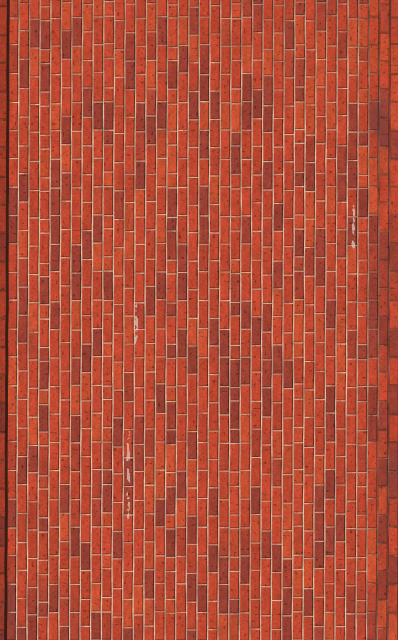
Write a WebGL 2 fragment shader that draws this texture.

```glsl
#version 300 es
precision highp float;
// Red brick wall turned on its side: narrow columns of upright bricks in running bond.
// Every sixth column alternates short and long bricks. Joints are pale lines with a thin
// shadow, over hashed brick tones, gradient-noise wear and a few streaks of old paint.
uniform vec2 u_resolution;
out vec4 fragColor;

float hash(vec2 p) {
    vec3 q = fract(p.xyx * vec3(0.1031, 0.1030, 0.0973));
    q += dot(q, q.yzx + 33.33);
    return fract((q.x + q.y) * q.z);
}

float cornerSlope(vec2 corner, vec2 offset) {
    float angle = 6.2832 * hash(corner);
    return dot(vec2(cos(angle), sin(angle)), offset);
}

float gradientNoise(vec2 p) {
    vec2 i = floor(p), f = p - i;
    vec2 s = f * f * f * (f * (f * 6.0 - 15.0) + 10.0);
    vec2 e = vec2(1.0, 0.0);
    float low = mix(cornerSlope(i, f), cornerSlope(i + e.xy, f - e.xy), s.x);
    float high = mix(cornerSlope(i + e.yx, f - e.yx), cornerSlope(i + e.xx, f - e.xx), s.x);
    return mix(low, high, s.y);
}

// Share of a pixel covered by a line of the given half width
float lineCover(float dist, float halfWidth, float pixel) {
    return clamp((halfWidth - dist) / pixel + 0.5, 0.0, 1.0);
}

void main() {
    vec2 uv = gl_FragCoord.xy / u_resolution;
    vec2 wall = uv * vec2(37.5, 60.2);          // one unit is one column width
    float pixel = 37.5 / u_resolution.x;

    // Columns lean a little and waver
    float across = wall.x - 0.8 + 0.25 * (1.0 - uv.y);
    across += 0.05 * gradientNoise(wall * vec2(0.6, 0.3) + 40.0);
    float column = floor(across);
    float inColumn = across - column;

    // Brick ends: half offset between neighbours, mixed lengths in every sixth column
    float mixedBond = step(abs(mod(column, 6.0) - 3.0), 0.5);
    float along = wall.y + 1.333 * mod(column, 2.0) + 0.5 * hash(vec2(column + 9.0, 3.0));
    along += 0.22 * gradientNoise(vec2(column * 7.37 + 20.0, wall.y * 0.35));
    float period = mix(2.667, 4.0, mixedBond);
    float row = floor(along / period);
    float inBrick = along - row * period;
    float brickLength = 2.667;
    float header = mixedBond * step(inBrick, 1.333);
    if (mixedBond > 0.5) {
        brickLength = mix(2.667, 1.333, header);
        inBrick -= 1.333 * (1.0 - header);
    }
    vec2 brick = vec2(column + 11.0, row * 2.0 + header + 5.0);

    // Brick colour
    float tone = hash(brick);
    float patches = gradientNoise(wall * 0.13 + 7.0);
    float rightEdge = smoothstep(0.89, 0.97, uv.x);
    float darkness = smoothstep(0.62, 0.88, tone + 0.22 * patches + 0.12 * rightEdge);
    vec3 color = mix(vec3(0.75, 0.28, 0.19), vec3(0.60, 0.25, 0.20), darkness);
    float orange = step(0.82, hash(brick + 31.7)) + 0.5 * header;
    color = mix(color, vec3(0.80, 0.35, 0.20), 0.45 * min(orange, 1.0) * (1.0 - darkness));
    color *= 0.96 + 0.08 * hash(brick + 63.1);

    // Fired surface: soft mottling, dark pits, purple staining low on the wall
    color *= 1.0 + 0.10 * gradientNoise(wall * vec2(1.7, 1.1) + brick * 3.1);
    color *= 1.0 + 0.12 * gradientNoise(wall * 4.3 + 15.0);
    color *= 1.0 - 0.28 * smoothstep(0.28, 0.55, gradientNoise(wall * 3.1 + 80.0));
    float stain = smoothstep(0.0, 0.5, gradientNoise(wall * vec2(0.35, 0.16) + 52.0));
    stain *= max(rightEdge, 0.6 * smoothstep(0.16, 0.02, uv.y)) * (0.4 + 0.6 * tone);
    color = mix(color, vec3(0.48, 0.26, 0.25), 0.7 * stain);

    // Mortar, paler in the middle of the wall and dirtier at the sides
    float sideDist = min(inColumn, 1.0 - inColumn);
    float endDist = min(inBrick, brickLength - inBrick);
    float jointId = floor(across + 0.5);
    float grime = gradientNoise(vec2(jointId * 3.7 + 60.0, wall.y * 0.45));
    float pale = 0.82 + 0.5 * grime + 0.16 * (hash(vec2(jointId + 4.0, 17.0)) - 0.5);
    pale -= 0.65 * rightEdge + 0.8 * smoothstep(0.03, 0.01, uv.x);
    pale -= 0.2 * smoothstep(0.75, 1.0, uv.y);
    vec3 mortar = mix(vec3(0.40, 0.22, 0.17), vec3(0.86, 0.76, 0.65), clamp(pale, 0.0, 1.0));
    mortar *= 1.0 + 0.12 * gradientNoise(wall * 2.7 + 33.0);

    // Shadow beside each joint, then the joint itself
    float shadow = lineCover(abs(inColumn - 0.89), 0.05, pixel);
    shadow = max(shadow, 0.7 * lineCover(abs(inBrick - 0.11), 0.04, pixel));
    color *= 1.0 - 0.38 * shadow;
    float ragged = 0.015 * gradientNoise(wall * 1.9 + 25.0);
    float joint = lineCover(sideDist, 0.058 + ragged, pixel);
    joint = max(joint, 0.92 * lineCover(endDist, 0.05 + ragged, pixel));
    color = mix(color, mortar, joint);

    // Paint streaks: x, lower end, upper end
    vec3 streaks[3] = vec3[3](vec3(0.342, 0.40, 0.57), vec3(0.322, 0.17, 0.36), vec3(0.888, 0.59, 0.71));
    float flakes = gradientNoise(wall * vec2(2.6, 0.9) + 90.0) + 0.5 * gradientNoise(wall * 3.7);
    for (int i = 0; i < 3; i++) {
        vec3 s = streaks[i];
        float reach = smoothstep(s.y, s.y + 0.03, uv.y) * smoothstep(s.z, s.z - 0.05, uv.y);
        float spread = exp(-pow((uv.x - s.x) / 0.007, 2.0));
        float paint = smoothstep(0.55, 0.85, reach * spread * (0.72 + flakes));
        color = mix(color, vec3(0.86, 0.78, 0.74), 0.75 * paint);
    }

    // Deep vertical groove near the left side, with a shaded strip beyond it
    color *= 1.0 - 0.16 * step(across, 0.0);
    color = mix(color, vec3(0.20, 0.09, 0.07), 0.9 * lineCover(abs(across), 0.12, pixel));

    fragColor = vec4(clamp(color, 0.0, 1.0), 1.0);
}
```
